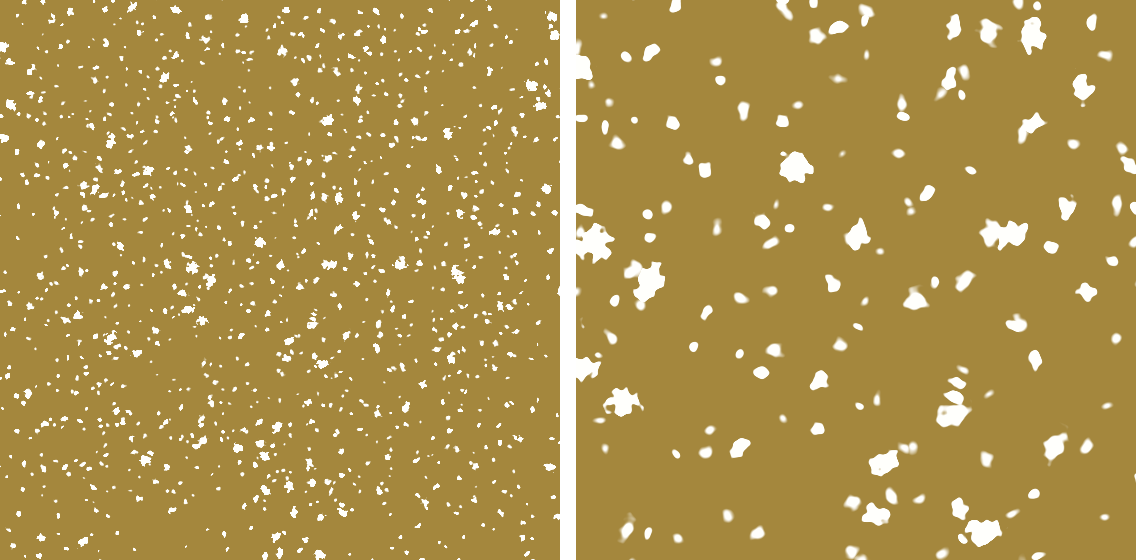
Left: the whole. Right: its middle third, enlarged.
This texture is drawn by a WebGL 1 fragment shader. Its source:

```glsl
precision highp float;

uniform vec2 u_resolution;

const vec3 OCHRE = vec3(0.643, 0.529, 0.239);
const vec3 WHITE = vec3(1.0, 1.0, 0.99);

const float CELLS = 32.0;            // scatter cells per canvas side
const float RADIUS_MIN = 0.0020;
const float RADIUS_MAX = 0.0050;
const float RADIUS_TAIL = 0.0060;    // extra size of the rare large flakes
const float MAX_STRETCH = 1.35;

const float CRISP_DENSITY = 0.60;
const float CRISP_EDGE = 0.0005;
const float SOFT_DENSITY = 0.70;
const float SOFT_EDGE = 0.0013;
const float SOFT_SCALE = 0.75;
const vec2 SOFT_CENTRE = vec2(0.49, 0.53);
const float SOFT_HALF_SIZE = 0.44;   // soft flakes stay inside this square

const float OUTLINE_FREQUENCY = 170.0;
const float OUTLINE_WOBBLE = 0.9;
const float CLUMP_FREQUENCY = 0.23;  // per cell
const float CLUMP_AMOUNT = 0.5;

const float TAU = 6.2831853;

vec2 hash2(vec2 p) {
  vec3 q = fract(p.xyx * vec3(0.1031, 0.1030, 0.0973));
  q += dot(q, q.yzx + 33.33);
  return fract((q.xx + q.yz) * q.zy);
}

float gradientDot(vec2 corner, vec2 offset) {
  float angle = TAU * hash2(corner).x;
  return dot(vec2(cos(angle), sin(angle)), offset);
}

float gradientNoise(vec2 p) {
  vec2 i = floor(p);
  vec2 f = p - i;
  vec2 u = f * f * f * (f * (f * 6.0 - 15.0) + 10.0);
  vec2 e = vec2(1.0, 0.0);
  float low = mix(gradientDot(i, f), gradientDot(i + e.xy, f - e.xy), u.x);
  float high = mix(gradientDot(i + e.yx, f - e.yx), gradientDot(i + e.xx, f - e.xx), u.x);
  return mix(low, high, u.y);
}

// Distance to a randomly turned and stretched flake with a ragged outline
float flakeDistance(vec2 offset, vec2 seed, float scale, float ragged) {
  vec2 shape = hash2(seed + 17.3);
  vec2 size = hash2(seed + 41.7);
  float angle = TAU * shape.x;
  float c = cos(angle);
  float s = sin(angle);
  float stretch = mix(1.0, MAX_STRETCH, shape.y);
  vec2 q = mat2(c, -s, s, c) * offset * vec2(1.0 / stretch, stretch);
  float radius = mix(RADIUS_MIN, RADIUS_MAX, size.x) + RADIUS_TAIL * pow(size.y, 8.0);
  return length(q) - scale * radius * (1.0 + OUTLINE_WOBBLE * ragged);
}

// Nearest flake of one scattered layer, kept within a square region
float scatterDistance(vec2 p, float seed, float density, float scale,
                      vec2 centre, float halfSize, float ragged) {
  vec2 home = floor(p * CELLS);
  float nearest = 1.0;
  for (int y = -1; y <= 1; y++) {
    for (int x = -1; x <= 1; x++) {
      vec2 cell = home + vec2(float(x), float(y));
      vec2 key = cell + seed;
      vec2 position = (cell + hash2(key)) / CELLS;
      vec2 away = abs(position - centre);
      float clump = CLUMP_AMOUNT * gradientNoise(key * CLUMP_FREQUENCY);
      bool present = hash2(key + 73.9).x < density + clump;
      if (present && max(away.x, away.y) < halfSize) {
        nearest = min(nearest, flakeDistance(p - position, key, scale, ragged));
      }
    }
  }
  return nearest;
}

float coverage(float distance, float edge) {
  return 1.0 - smoothstep(-edge, edge, distance);
}

void main() {
  vec2 p = gl_FragCoord.xy / u_resolution.y;
  float ragged = gradientNoise(p * OUTLINE_FREQUENCY);

  // Sharp flakes everywhere, blurred ones away from the border
  float crisp = scatterDistance(p, 113.0, CRISP_DENSITY, 1.0, vec2(0.5), 100.0, ragged);
  float soft = scatterDistance(p, 271.0, SOFT_DENSITY, SOFT_SCALE,
                               SOFT_CENTRE, SOFT_HALF_SIZE, ragged);

  float flakes = max(coverage(crisp, CRISP_EDGE), coverage(soft, SOFT_EDGE));
  gl_FragColor = vec4(mix(OCHRE, WHITE, flakes), 1.0);
}
```
